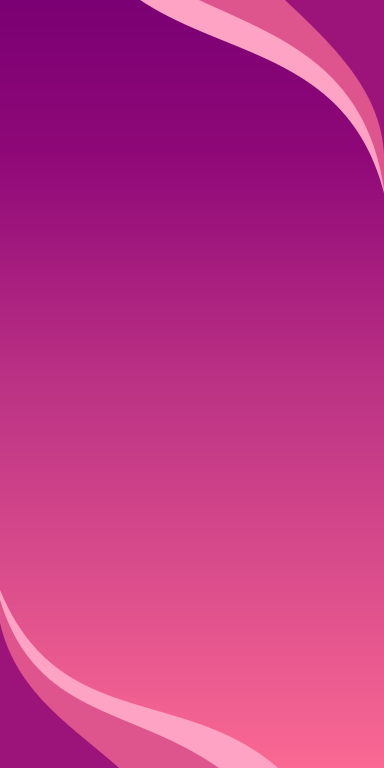
This background is drawn by a Shadertoy shader. Its source:

```glsl
// A vertical violet-to-pink gradient with layered waves in two opposite corners.
// Each wave edge is a cubic Bezier, solved for its height at x by bisection;
// the upper right corner uses the same layering in a half-turned frame.

// Background stops, from top to bottom
const vec3 VIOLET  = vec3(0.48, 0.00, 0.45);
const vec3 PLUM    = vec3(0.56, 0.03, 0.47);
const vec3 MAGENTA = vec3(0.735, 0.195, 0.52);
const vec3 CORAL   = vec3(0.98, 0.41, 0.575);
const float PLUM_STOP = 0.2;
const float MAGENTA_STOP = 0.5;

// Wave layers, from the outermost to the corner
const vec3 LIGHT_PINK = vec3(1.00, 0.64, 0.77);
const vec3 ROSE       = vec3(0.87, 0.33, 0.55);
const vec3 PURPLE     = vec3(0.61, 0.08, 0.48);

// The canvas spans one unit across and two units up
const vec2 CANVAS = vec2(1.0, 2.0);
const int SOLVE_STEPS = 16;

// Control points run from the side edge to the horizontal edge
const vec2[4] LOWER_PINK   = vec2[4](vec2(0.0, 0.464), vec2(0.151, 0.094), vec2(0.477, 0.216), vec2(0.724, 0.0));
const vec2[4] LOWER_ROSE   = vec2[4](vec2(0.0, 0.438), vec2(0.094, 0.130), vec2(0.341, 0.161), vec2(0.570, 0.0));
const vec2[4] LOWER_PURPLE = vec2[4](vec2(0.0, 0.378), vec2(0.042, 0.195), vec2(0.188, 0.109), vec2(0.310, 0.0));
const vec2[4] UPPER_PINK   = vec2[4](vec2(0.0, 0.503), vec2(0.094, 0.141), vec2(0.409, 0.151), vec2(0.635, 0.0));
const vec2[4] UPPER_ROSE   = vec2[4](vec2(0.0, 0.495), vec2(0.047, 0.169), vec2(0.279, 0.094), vec2(0.482, 0.0));
const vec2[4] UPPER_PURPLE = vec2[4](vec2(0.0, 0.404), vec2(0.008, 0.240), vec2(0.125, 0.125), vec2(0.258, 0.0));

vec2 bezier(vec2[4] c, float t) {
    float s = 1.0 - t;
    return s * s * s * c[0] + 3.0 * s * s * t * c[1] + 3.0 * s * t * t * c[2] + t * t * t * c[3];
}

vec2 bezierTangent(vec2[4] c, float t) {
    float s = 1.0 - t;
    return normalize(s * s * (c[1] - c[0]) + 2.0 * s * t * (c[2] - c[1]) + t * t * (c[3] - c[2]));
}

// Smooth coverage of the region below an edge; its ends continue as straight lines
float coverBelow(vec2 p, vec2[4] edge, float pixel) {
    float low = 0.0, high = 1.0;
    for (int i = 0; i < SOLVE_STEPS; i++) {
        float middle = 0.5 * (low + high);
        if (bezier(edge, middle).x < p.x) low = middle;
        else high = middle;
    }
    float t = 0.5 * (low + high);
    vec2 tangent = bezierTangent(edge, t);
    float signedDistance = dot(p - bezier(edge, t), vec2(-tangent.y, tangent.x));
    return clamp(0.5 - signedDistance / pixel, 0.0, 1.0);
}

vec3 paintCorner(vec3 color, vec2 p, vec2[4] pink, vec2[4] rose, vec2[4] purple, float pixel) {
    color = mix(color, LIGHT_PINK, coverBelow(p, pink, pixel));
    color = mix(color, ROSE, coverBelow(p, rose, pixel));
    return mix(color, PURPLE, coverBelow(p, purple, pixel));
}

vec3 background(float depth) {
    vec3 color = mix(VIOLET, PLUM, clamp(depth / PLUM_STOP, 0.0, 1.0));
    color = mix(color, MAGENTA, clamp((depth - PLUM_STOP) / (MAGENTA_STOP - PLUM_STOP), 0.0, 1.0));
    return mix(color, CORAL, clamp((depth - MAGENTA_STOP) / (1.0 - MAGENTA_STOP), 0.0, 1.0));
}

void mainImage(out vec4 fragColor, in vec2 fragCoord) {
    vec2 p = fragCoord / iResolution.xy * CANVAS;
    float pixel = max(CANVAS.x / iResolution.x, CANVAS.y / iResolution.y);

    vec3 color = background(1.0 - p.y / CANVAS.y);

    // Lower left waves, then upper right waves
    color = paintCorner(color, p, LOWER_PINK, LOWER_ROSE, LOWER_PURPLE, pixel);
    color = paintCorner(color, CANVAS - p, UPPER_PINK, UPPER_ROSE, UPPER_PURPLE, pixel);

    fragColor = vec4(color, 1.0);
}
```
